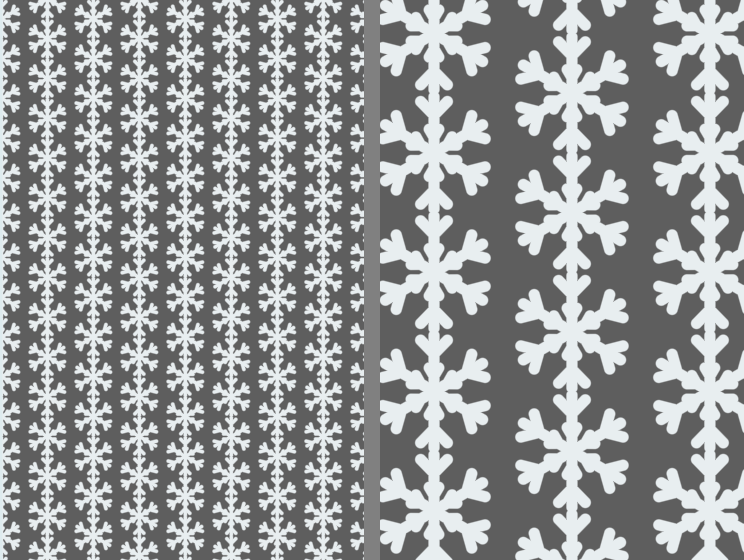
Left, the full canvas; right, a detail of the centre.
Reproduce this pattern procedurally as a Shadertoy shader.

```glsl
const float ROW_HEIGHT   = 0.07103;   // flake spacing down a column, in canvas heights
const float COLUMN_STEP  = 1.156;     // column spacing, in row heights
const vec2  FIRST_CENTRE = vec2(0.035, 0.605); // lower left flake, in row heights
const float EDGE_WIDTH   = 0.0062;    // pale strip on the left, in canvas widths
const float SOFTNESS     = 0.9;       // half width of the smoothed edge

// Flake proportions, in row heights
const float HUB_RADIUS  = 0.092;
const float STROKE      = 0.047;
const float STEM_LENGTH = 0.470;
const vec2  FORK_ROOT   = vec2(0.315, 0.0);
const vec2  FORK_TIP    = vec2(0.430, 0.112);
const vec2  BUD_ROOT    = vec2(0.130, 0.0);
const vec2  BUD_TIP     = vec2(0.198, 0.040);

const vec3 GREY  = vec3(0.370, 0.370, 0.370);
const vec3 FROST = vec3(0.910, 0.932, 0.940);
const vec3 STRIP = vec3(0.870, 0.920, 0.935);

const float SECTOR = 1.04719755; // sixth of a turn

float segmentDistance(vec2 p, vec2 a, vec2 b) {
    vec2 pa = p - a, ba = b - a;
    return length(pa - ba * clamp(dot(pa, ba) / dot(ba, ba), 0.0, 1.0));
}

// Six-armed flake with one arm pointing straight up
float flakeDistance(vec2 p) {
    float radius = length(p);
    float angle = radius > 0.0 ? atan(p.x, p.y) : 0.0;
    angle = abs(mod(angle + 0.5 * SECTOR, SECTOR) - 0.5 * SECTOR);
    vec2 arm = radius * vec2(cos(angle), sin(angle));

    float d = segmentDistance(arm, vec2(0.0), vec2(STEM_LENGTH, 0.0));
    d = min(d, segmentDistance(arm, FORK_ROOT, FORK_TIP));
    d = min(d, segmentDistance(arm, BUD_ROOT, BUD_TIP));
    return min(d - STROKE, radius - HUB_RADIUS);
}

float coverage(float d, float pixel) {
    return 1.0 - smoothstep(-SOFTNESS * pixel, SOFTNESS * pixel, d);
}

void mainImage(out vec4 fragColor, in vec2 fragCoord) {
    float pixel = 1.0 / (iResolution.y * ROW_HEIGHT);
    vec2 p = fragCoord * pixel - FIRST_CENTRE;

    // Columns, with every other one dropped by half a row
    float column = floor(p.x / COLUMN_STEP + 0.5);
    p.x -= column * COLUMN_STEP;
    p.y += 0.5 * mod(column, 2.0);
    p.y = fract(p.y + 0.5) - 0.5;

    vec3 color = mix(GREY, FROST, coverage(flakeDistance(p), pixel));

    // Pale strip along the left edge
    float stripDistance = fragCoord.x / iResolution.x - EDGE_WIDTH;
    color = mix(color, STRIP, coverage(stripDistance, 1.0 / iResolution.x));

    fragColor = vec4(color, 1.0);
}
```
